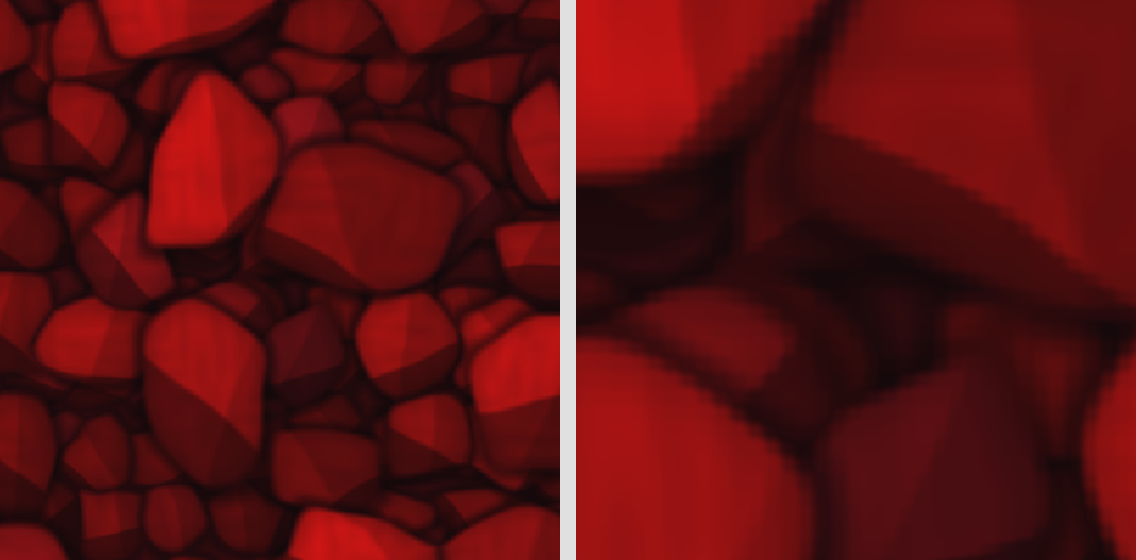
Left, the full canvas; right, a detail of the centre.
Reproduce this texture procedurally as a WebGL 1 fragment shader.

```glsl
precision highp float;
// Softly lit heap of dark red faceted stones with near-black gaps.

uniform vec2 u_resolution;

#define LARGE_GRID 3.1
#define MEDIUM_GRID 5.3
#define SMALL_GRID 7.6
#define EDGE_BLUR 0.012
#define SHADOW_WIDTH 0.028
#define SHADOW_TONE 0.42
#define CORNER_SHARPNESS 17.0
#define FACET_SHADE 0.52
#define WARP 0.022
#define STEPS 100.0
#define GRAIN 0.15
#define SEED 17.0

const float TAU = 6.2831853;
const float GAP_TONE = 0.18;

vec2 hash2(vec2 p) {
  vec3 h = fract(vec3(p.xyx) * vec3(0.1031, 0.1030, 0.0973));
  h += dot(h, h.yzx + 33.33);
  return fract((h.xx + h.yz) * h.zy);
}

vec2 direction(float angle) {
  return vec2(cos(angle), sin(angle));
}

float cornerSlope(vec2 cell, vec2 corner, vec2 f) {
  return dot(direction(TAU * hash2(cell + corner).x), f - corner);
}

// Gradient noise, roughly -0.7 to 0.7
float noise(vec2 p) {
  vec2 cell = floor(p), f = fract(p);
  vec2 u = f * f * f * (f * (f * 6.0 - 15.0) + 10.0);
  float low = mix(cornerSlope(cell, vec2(0, 0), f), cornerSlope(cell, vec2(1, 0), f), u.x);
  float high = mix(cornerSlope(cell, vec2(0, 1), f), cornerSlope(cell, vec2(1, 1), f), u.x);
  return mix(low, high, u.y);
}

// Rounded convex polygon: smooth maximum of six half planes that lean to the axes
float stoneDistance(vec2 p, vec2 id, float radius) {
  float sum = 0.0;
  for (int i = 0; i < 6; i++) {
    vec2 h = hash2(id + float(i) * 7.31);
    float angle = (float(i) + 0.8 * (h.x - 0.5)) * TAU / 6.0;
    vec2 normal = direction(angle - 0.16 * sin(4.0 * angle));
    sum += exp(CORNER_SHARPNESS * (dot(p, normal) - radius * mix(0.78, 1.12, h.y)));
  }
  return log(sum) / CORNER_SHARPNESS;
}

// Flat planes of light across one stone, darker towards its lower side
float facetLight(vec2 q, vec2 id) {
  vec2 h = hash2(id + 91.7), k = hash2(id + 57.3);
  float lower = dot(q, direction(TAU * 0.25 + 2.0 * (h.x - 0.5))) + mix(0.15, 0.75, h.y);
  float side = dot(q, direction(1.2 * (k.x - 0.5))) + 0.6 * (k.y - 0.5);
  float light = mix(FACET_SHADE, 1.0, smoothstep(-0.05, 0.05, lower));
  light *= mix(1.0, 0.8, smoothstep(-0.06, 0.06, side));
  return light * (1.0 + 0.08 * dot(q, vec2(-0.5, 0.8)));
}

// Lays one size of stones over surface = (red tone, violet tint)
vec2 addStones(vec2 surface, vec2 uv, float grid, float radius, float share, vec2 tones) {
  vec2 p = uv * grid + SEED + grid * 5.0;
  vec2 home = floor(p);
  float nearest = 9.0, second = 9.0;
  vec2 stone = surface;
  for (int j = -1; j <= 1; j++) {
    for (int i = -1; i <= 1; i++) {
      vec2 id = home + vec2(i, j);
      vec2 shape = hash2(id + 23.9), look = hash2(id + 71.1);
      if (hash2(id + 41.3).x > share) continue;
      vec2 q = p - id - mix(vec2(0.28), vec2(0.72), hash2(id));
      // Most stones lie near level; a third stand upright
      float upright = step(0.66, hash2(id + 12.7).y);
      vec2 axis = direction(0.12 + 0.9 * (shape.x - 0.5) + upright * TAU * 0.25);
      q = vec2(dot(q, axis), dot(q, vec2(-axis.y, axis.x)));
      q *= vec2(mix(0.75, 0.95, shape.y), mix(1.25, 1.05, shape.y));
      float d = stoneDistance(q, id, radius * mix(0.85, 1.1, look.y));
      second = min(second, max(d, nearest));
      if (d < nearest) {
        nearest = d;
        vec2 level = vec2(dot(q, vec2(axis.x, -axis.y)), dot(q, axis.yx));
        stone.x = mix(tones.x, tones.y, look.x) * facetLight(level / radius, id);
        stone.y = smoothstep(0.65, 1.0, shape.x) * 0.8;
      }
    }
  }
  float depth = min(-nearest, 0.5 * (second - nearest)) / grid;
  surface.x *= mix(SHADOW_TONE, 1.0, smoothstep(0.0, SHADOW_WIDTH, nearest / grid));
  stone.x *= mix(0.8, 1.0, smoothstep(0.0, 0.04, depth));
  return mix(surface, stone, smoothstep(-0.4 * EDGE_BLUR, EDGE_BLUR, depth));
}

void main() {
  vec2 uv = gl_FragCoord.xy / min(u_resolution.x, u_resolution.y);
  // Soft stair steps give edges and shading a level and upright grain
  vec2 stepped = uv * STEPS;
  uv = (floor(stepped) + smoothstep(0.05, 0.95, fract(stepped))) / STEPS;
  vec2 plain = uv;
  uv += WARP * vec2(noise(uv * 7.0 + 3.1), noise(uv * 7.0 + 47.6));

  // Small dim stones lie deepest, large bright ones on top
  vec2 surface = vec2(GAP_TONE + 0.08 * noise(uv * 11.0), 0.5);
  surface = addStones(surface, uv, SMALL_GRID, 0.56, 0.95, vec2(0.25, 0.46));
  surface = addStones(surface, uv, MEDIUM_GRID, 0.50, 0.66, vec2(0.31, 0.63));
  surface = addStones(surface, uv, LARGE_GRID, 0.46, 0.80, vec2(0.48, 0.80));

  // Patches of upright or level streaks roughen the faces
  float patchSide = smoothstep(-0.15, 0.15, noise(plain * 6.0 + 8.4));
  float streaks = mix(noise(plain * vec2(36.0, 11.0)), noise(plain * vec2(11.0, 36.0) + 31.7), patchSide);
  surface.x *= 1.0 + GRAIN * streaks;

  // Red carries the tone; green and blue stay low
  float red = 0.055 + 0.9 * surface.x;
  vec3 color = vec3(red, 0.028 + 0.07 * red, 0.036 + 0.055 * red);
  color += surface.y * red * vec3(-0.04, 0.02, 0.07);
  gl_FragColor = vec4(color, 1.0);
}
```
